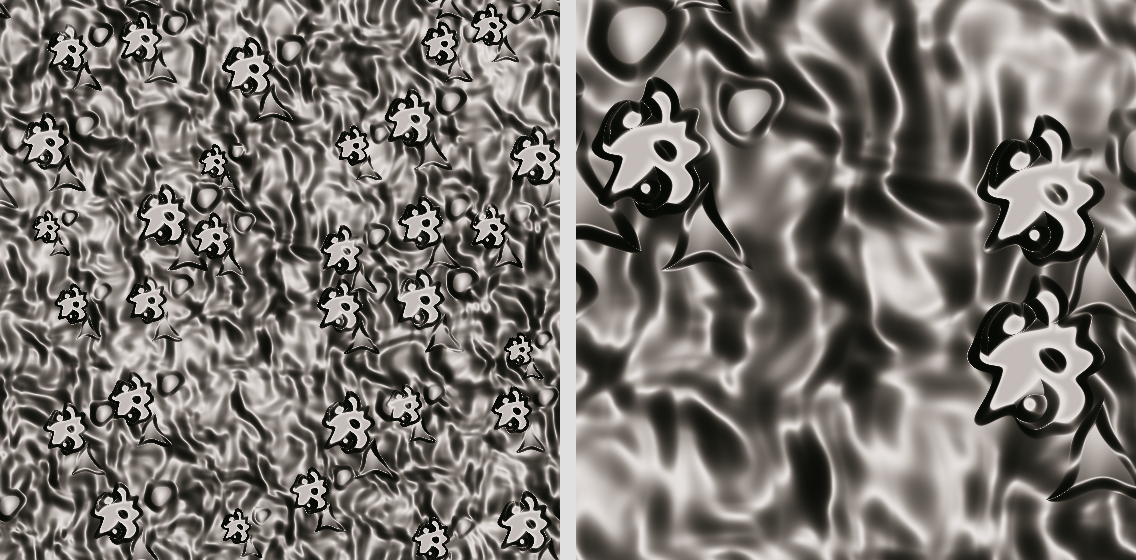
Left, the full canvas; right, a detail of the centre.
A three.js fragment shader for this texture:

```glsl
// Crumpled chrome: a warped noise relief strewn with flat notched plates,
// smooth domes and tilted wedges. The slope of the relief sets the tone,
// so crests become thin bright lines between dark flanks. Tiles both ways.
varying vec2 vUv;

const float GRID = 6.0;          // scatter cells across the canvas
const float PLATE_HEIGHT = 0.03;
const float SLOPE_SCALE = 1.2;   // typical steepness of the relief

vec2 hash22(vec2 p) {
  vec3 a = fract(vec3(p.xyx) * vec3(0.1031, 0.1030, 0.0973));
  a += dot(a, a.yzx + 33.33);
  return fract((a.xx + a.yz) * a.zy);
}

float cornerSlope(vec2 cell, vec2 offset, float period, float seed) {
  vec2 g = hash22(mod(cell, period) + seed * 71.0) - 0.5;
  return dot(normalize(g + 0.0001), offset);
}

// Gradient noise that wraps after "period" cells
float noise(vec2 p, float period, float seed) {
  p *= period;
  vec2 i = floor(p), f = p - i, e = vec2(0.0, 1.0);
  vec2 u = f * f * f * (f * (f * 6.0 - 15.0) + 10.0);
  float low = mix(cornerSlope(i, f, period, seed),
                  cornerSlope(i + e.yx, f - e.yx, period, seed), u.x);
  float high = mix(cornerSlope(i + e.xy, f - e.xy, period, seed),
                   cornerSlope(i + e.yy, f - e.yy, period, seed), u.x);
  return mix(low, high, u.y);
}

float inside(float d, float soft) {
  return 1.0 - smoothstep(-soft, soft, d);
}

// Half ring facing "dir"
float hookDist(vec2 v, float radius, vec2 dir) {
  return max(abs(length(v) - radius) - 0.1, -dot(v, dir) - 0.08);
}

// Lobed plate cut by two hooks and a dimple
float plateDist(vec2 q) {
  float angle = atan(q.y, q.x);
  float lobes = 0.1 * sin(5.0 * angle + 0.6) + 0.1 * sin(8.0 * angle + 2.0);
  float d = length(q * vec2(1.1, 0.9)) - 0.82 - lobes;
  d = max(d, -hookDist(q - vec2(-0.3, 0.45), 0.32, vec2(-0.5, 0.86)));
  d = max(d, -hookDist(q - vec2(-0.15, -0.6), 0.26, vec2(0.8, -0.6)));
  return max(d, 0.1 - length(q - vec2(0.25, 0.1)));
}

// Lays one plate with its dome and wedge over the surface (height, flatness)
vec2 addMotif(vec2 surface, vec2 q, float size, float phase) {
  if (length(q) > 2.8) return surface;
  q += 0.08 * sin(q.yx * 5.0 + phase);

  vec2 v = q - vec2(1.5, 0.75);
  float dome = size * (0.6 - 1.15 * dot(v, v));
  surface = mix(surface, vec2(dome, 0.0), inside(length(v) - 0.48, 0.15));

  v = q - vec2(0.85, -1.4);
  float wedge = size * (0.8 * v.y * v.y - v.y + 0.15 * v.x);
  float wedgeDist = max(abs(v.x) * 0.87 + v.y * 0.5, -v.y) - 0.34;
  surface = mix(surface, vec2(wedge, 0.0), inside(wedgeDist, 0.1));

  float d = plateDist(q);
  surface.x = mix(surface.x, PLATE_HEIGHT, inside(d - 0.02, 0.1));
  surface.y = mix(surface.y, 1.0, inside(d + 0.14, 0.06));
  return surface;
}

// Height in x, plate flatness in y
vec2 relief(vec2 p) {
  vec2 w = p + 0.025 * vec2(noise(p, 13.0, 1.0), noise(p, 13.0, 2.0));
  float h = noise(w, 20.0, 3.0) / 20.0 + 0.6 * noise(w, 40.0, 4.0) / 40.0;
  vec2 surface = vec2(h * (1.0 + 0.8 * noise(p, 5.0, 5.0)), 0.0);

  vec2 home = floor(p * GRID);
  for (int y = -1; y <= 1; y++) {
    for (int x = -1; x <= 1; x++) {
      vec2 cell = home + vec2(float(x), float(y));
      vec2 id = mod(cell, GRID);
      vec2 jitter = hash22(id + 11.0), kind = hash22(id + 47.0);
      if (kind.y < 0.12) continue;
      vec2 centre = (cell + 0.2 + 0.6 * jitter) / GRID;
      float size = mix(0.026, 0.052, kind.x);
      surface = addMotif(surface, (p - centre) / size, size, kind.y);
    }
  }
  return surface;
}

// Bright where level; falls off faster on the side turned from the light
float chromeTone(vec2 slope, float flatness) {
  vec2 light = vec2(0.9, 0.436);
  float along = dot(slope, light);
  float across = dot(slope, vec2(-light.y, light.x));
  float steep = length(vec2(along, 0.4 * across));
  float width = mix(0.62, 0.4, smoothstep(-0.3, 0.3, along));
  float peak = mix(0.92, 0.77, flatness);
  return peak / (1.0 + steep * steep / (width * width));
}

vec3 metalColor(float tone) {
  vec3 black = vec3(0.02, 0.03, 0.015), white = vec3(0.97, 0.96, 0.955);
  vec3 mauve = vec3(0.02, -0.01, -0.025);
  return mix(black, white, tone) + mauve * 4.0 * tone * (1.0 - tone);
}

void main() {
  vec2 e = vec2(0.0008, 0.0);
  vec2 here = relief(vUv);
  vec2 slope = vec2(relief(vUv + e.xy).x, relief(vUv + e.yx).x) - here.x;
  float tone = chromeTone(slope / (e.x * SLOPE_SCALE), here.y);
  gl_FragColor = vec4(metalColor(tone), 1.0);
}
```
